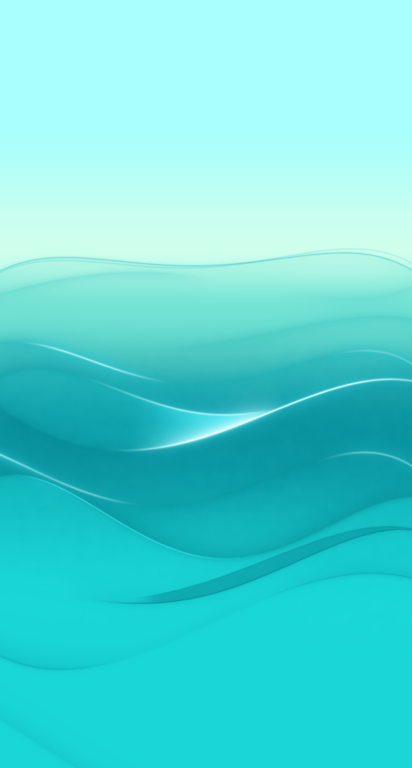
This background is drawn by a WebGL 1 fragment shader. Its source:

```glsl
precision highp float;
// Layered silk-like water under a pale sky: a vertical colour ramp carries
// the light, smooth ridge curves add soft folds, and thin gaussian glints
// trace the lit crests. Depth runs from 0 at the top to 1 at the bottom.

uniform vec2 u_resolution;

// Palette
const vec3 SKY       = vec3(0.66, 1.00, 0.985);
const vec3 HAZE      = vec3(0.81, 1.00, 0.93);
const vec3 MINT      = vec3(0.45, 0.89, 0.83);
const vec3 TEAL      = vec3(0.08, 0.69, 0.72);
const vec3 DEEP      = vec3(0.04, 0.59, 0.64);
const vec3 SHADOW    = vec3(0.02, 0.52, 0.57);
const vec3 TURQUOISE = vec3(0.10, 0.845, 0.835);
const vec3 CYAN      = vec3(0.25, 0.93, 0.98);
const vec3 GLINT     = vec3(0.88, 1.00, 1.00);

// Widths as fractions of the canvas height
const float HAIRLINE = 0.0012;
const float CRISP    = 0.0020;
const float HALO     = 0.0085;
const float GRAIN    = 0.010;

// Smooth quartic through five heights spaced evenly across the width
float ridge(float x, float a, float b, float c, float d, float e) {
  float s = 4.0 * x;
  float d2 = c - 2.0 * b + a;
  float d3 = d - 3.0 * c + 3.0 * b - a;
  float d4 = e - 4.0 * d + 6.0 * c - 4.0 * b + a;
  return a + s * (b - a + (s - 1.0) / 2.0 * (d2 + (s - 2.0) / 3.0 * (d3 + (s - 3.0) / 4.0 * d4)));
}

// Fades in over a..b and out over c..d
float span(float x, float a, float b, float c, float d) {
  return smoothstep(a, b, x) * (1.0 - smoothstep(c, d, x));
}

// Falloff with separate reach above and below a ridge
float fold(float dist, float above, float below) {
  return exp(-abs(dist) / (dist < 0.0 ? above : below));
}

float line(float dist, float width) {
  float w = max(width, 0.6 / u_resolution.y);
  return exp(-dist * dist / (w * w));
}

// Thin bright crest with a cyan halo
vec3 glint(vec3 col, float dist, float strength) {
  col = mix(col, CYAN, 0.45 * strength * fold(dist, HALO, HALO));
  return mix(col, GLINT, strength * line(dist, HAIRLINE * 1.3));
}

vec2 gradient(vec2 cell) {
  float angle = 6.2832 * fract(sin(dot(cell, vec2(127.1, 311.7))) * 43758.5);
  return vec2(cos(angle), sin(angle));
}

float noise(vec2 p) {
  vec2 i = floor(p), f = fract(p), u = f * f * (3.0 - 2.0 * f);
  vec2 r = vec2(1.0, 0.0);
  return mix(mix(dot(gradient(i), f), dot(gradient(i + r), f - r), u.x),
             mix(dot(gradient(i + r.yx), f - r.yx), dot(gradient(i + 1.0), f - 1.0), u.x), u.y);
}

void main() {
  vec2 uv = gl_FragCoord.xy / u_resolution;
  float x = uv.x, t = 1.0 - uv.y;

  // Sky and water ramp
  vec3 col = mix(SKY, HAZE, smoothstep(0.16, 0.325, t));
  col = mix(col, MINT, smoothstep(0.325, 0.405, t));
  col = mix(col, DEEP, smoothstep(0.395, 0.56, t));
  col = mix(col, TURQUOISE, smoothstep(0.56, 0.79, t));

  // Misty ridges near the horizon
  float d = t - ridge(x, 0.353, 0.338, 0.346, 0.332, 0.352);
  col = mix(col, MINT, 0.30 * fold(d, CRISP, 0.035));
  col = mix(col, TEAL, 0.28 * line(d, HAIRLINE));
  d = t - ridge(x, 0.355, 0.342, 0.348, 0.329, 0.343);
  col = mix(col, TEAL, 0.15 * line(d, HAIRLINE));
  d = t - ridge(x, 0.383, 0.357, 0.362, 0.385, 0.375);
  col = mix(col, TEAL, 0.22 * span(x, -0.2, 0.1, 0.35, 0.55) * fold(d, 0.003, 0.010));
  col = mix(col, TEAL, 0.14 * span(x, 0.65, 0.9, 1.2, 1.4) * fold(d, 0.006, 0.012));
  d = t - ridge(x, 0.440, 0.453, 0.449, 0.424, 0.416);
  col = mix(col, TEAL, 0.27 * span(x, 0.3, 0.65, 1.2, 1.5) * fold(d, 0.006, 0.014));

  // Upper swell
  d = t - ridge(x, 0.447, 0.475, 0.500, 0.470, 0.474);
  col = mix(col, TEAL, 0.48 * fold(d, 0.006, 0.035));
  col = glint(col, d, 0.75 * span(x, 0.04, 0.16, 0.24, 0.43));
  col = glint(col, d, 0.28 * span(x, 0.78, 0.92, 1.1, 1.3));

  // Twin crests that join into the main highlight
  float upper = t - ridge(x, 0.492, 0.500, 0.539, 0.521, 0.501);
  float lower = t - ridge(x, 0.531, 0.585, 0.568, 0.517, 0.496);
  float joined = span(x, 0.30, 0.54, 0.58, 0.70);
  float inside = smoothstep(-CRISP, CRISP, upper) * smoothstep(-CRISP, CRISP, -lower);
  col = mix(col, DEEP, 0.50 * (1.0 - 0.6 * x) * fold(upper, 0.018, 0.007));
  col = mix(col, TEAL, 0.45 * inside);
  col = mix(col, SHADOW, 0.45 * fold(lower, 0.010, 0.050));
  col = mix(col, CYAN, 0.75 * joined * inside);
  col = glint(col, upper, 0.60 * span(x, 0.16, 0.46, 0.56, 0.68));
  col = glint(col, lower, 0.90 * span(x, 0.24, 0.50, 0.78, 1.25));
  col = mix(col, GLINT, joined * fold(lower, 0.011, CRISP));

  // Middle swell with glints at both sides
  d = t - ridge(x, 0.592, 0.648, 0.651, 0.604, 0.607);
  col = mix(col, SHADOW, 0.28 * fold(d, 0.018, 0.010));
  col = glint(col, d, 0.80 * span(x, -0.2, 0.0, 0.16, 0.36));
  col = mix(col, CYAN, 0.35 * span(x, -0.2, 0.0, 0.10, 0.24) * fold(d, CRISP, 0.008));
  col = glint(col, d, 0.38 * span(x, 0.76, 0.90, 1.1, 1.3));

  // Front swell: shade gathers behind its lit edge
  d = t - ridge(x, 0.620, 0.665, 0.724, 0.697, 0.647);
  col = mix(col, TURQUOISE, 0.40 * smoothstep(-CRISP, CRISP, d));
  col = mix(col, SHADOW, 0.48 * fold(d, 0.022, 0.004));
  col = mix(col, CYAN, 0.50 * span(x, 0.02, 0.14, 0.40, 0.62) * line(d - CRISP, HAIRLINE));

  // Translucent folded leaf
  upper = t - ridge(x, 0.776, 0.783, 0.758, 0.708, 0.689);
  lower = t - ridge(x, 0.768, 0.783, 0.775, 0.724, 0.690);
  inside = smoothstep(-CRISP, CRISP, upper) * smoothstep(-CRISP, CRISP, -lower);
  float leaf = span(x, 0.32, 0.40, 0.98, 1.1);
  col = mix(col, DEEP, 0.62 * leaf * inside);
  col = mix(col, SHADOW, 0.35 * leaf * line(upper, HAIRLINE));
  col = mix(col, SHADOW, 0.60 * span(x, 0.22, 0.38, 0.9, 1.1) * line(lower, HAIRLINE));
  col = mix(col, DEEP, 0.25 * span(x, 0.10, 0.35, 1.1, 1.3) * fold(lower, 0.020, 0.005));

  // Faint foreground creases
  d = t - ridge(x, 0.854, 0.865, 0.814, 0.759, 0.753);
  float ends = 1.0 - span(x, 0.10, 0.35, 0.60, 0.85);
  col = mix(col, DEEP, (0.10 + 0.20 * ends) * fold(d, 0.020, 0.003));
  col = mix(col, DEEP, 0.25 * ends * line(d, HAIRLINE));
  d = t - ridge(x, 0.935, 1.020, 1.080, 1.100, 1.100);
  col = mix(col, DEEP, 0.20 * fold(d, 0.018, 0.004));

  // Subtle mottling in the water
  float mottle = noise(uv * vec2(28.0, 70.0)) + 0.5 * noise(uv * vec2(70.0, 130.0));
  col += GRAIN * mottle * span(t, 0.36, 0.52, 0.66, 0.85);
  gl_FragColor = vec4(clamp(col, 0.0, 1.0), 1.0);
}
```
